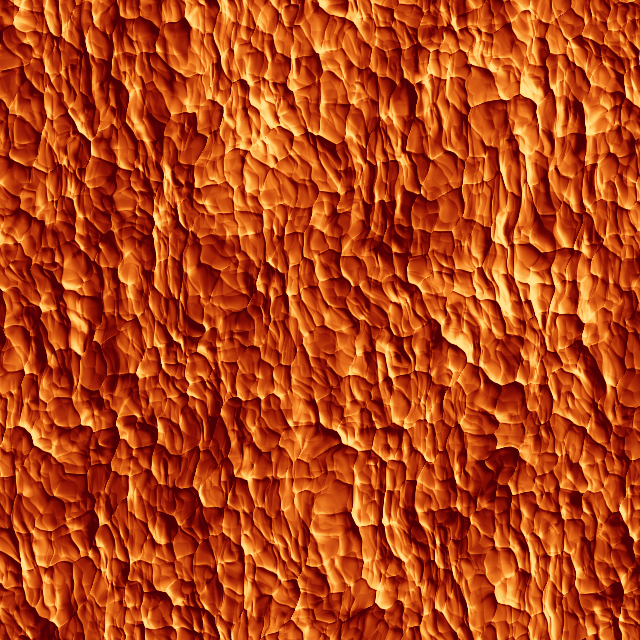
A WebGL 1 fragment shader for this texture:

```glsl
precision highp float;
// Molten, flame-like relief: small crowded lumps with glowing rims and upright cracks.

uniform vec2 u_resolution;

#define LUMP_FREQ vec2(35.0, 24.0)   // large lumps per canvas
#define BUD_FREQ vec2(66.0, 44.0)    // small lumps per canvas
#define CRACK_FREQ vec2(25.0, 7.0)   // long upright folds
#define FOLD_FREQ vec2(84.0, 38.0)   // fine folds
#define STREAK_FREQ vec2(110.0, 24.0) // wisps of glow
#define LIGHT_DIR vec2(-0.66, -0.75)
#define LIGHT_STEP 0.0024
#define GAIN 1.4                     // contrast of the relief
#define MID_TONE 2.35                // mean position in the palette
#define PATCH_DEPTH 3.2              // strength of broad light and dark areas
#define CRACK_DEPTH 1.5
#define RIM_GLOW 1.2                 // bright and dark lines where lumps meet

vec2 hash2(vec2 cell) {
  vec3 a = fract(cell.xyx * vec3(0.1031, 0.1030, 0.0973));
  a += dot(a, a.yzx + 33.33);
  return fract((a.xx + a.yz) * a.zy);
}

float noise(vec2 p) {
  vec2 cell = floor(p);
  vec2 f = fract(p);
  f = f * f * (3.0 - 2.0 * f);
  float low = mix(hash2(cell).x, hash2(cell + vec2(1.0, 0.0)).x, f.x);
  float high = mix(hash2(cell + vec2(0.0, 1.0)).x, hash2(cell + 1.0).x, f.x);
  return mix(low, high, f.y);
}

// Zero along creases, rising on both sides
float billow(vec2 p) {
  return abs(2.0 * noise(p) - 1.0);
}

vec2 noise2(vec2 p) {
  return vec2(noise(p), noise(p + vec2(37.2, 61.7))) - 0.5;
}

vec2 warp(vec2 p) {
  p += vec2(0.030, 0.034) * noise2(p * vec2(12.0, 8.0) + 5.3);
  p += vec2(0.011, 0.011) * noise2(p * vec2(40.0, 32.0) + 19.1);
  return p + 0.0045 * noise2(p * vec2(95.0, 75.0) + 83.7);
}

// Crowded domes: x is the depth below the peaks, y the gap to the next dome
vec2 domes(vec2 p) {
  vec2 cell = floor(p);
  vec2 f = fract(p);
  float nearest = 9.0;
  float second = 9.0;
  for (int y = -1; y <= 1; y++) {
    for (int x = -1; x <= 1; x++) {
      vec2 offset = vec2(float(x), float(y));
      vec2 site = hash2(cell + offset);
      vec2 r = offset + site - f;
      float d2 = dot(r, r);
      float level = fract(site.x * 7.0 + site.y * 13.0);
      float depth = d2 * (0.6 + 0.9 * d2) + 0.12 * level;
      second = min(second, max(nearest, depth));
      nearest = min(nearest, depth);
    }
  }
  return vec2(nearest, second - nearest);
}

// Weights are divided by frequency so that they set the slopes
float relief(vec2 p) {
  vec2 q = warp(p);
  float height = -1.0 * domes(q * LUMP_FREQ + 3.0).x / LUMP_FREQ.x;
  height -= 0.45 * domes(q * BUD_FREQ + 41.0).x / BUD_FREQ.x;
  height += 0.65 * billow(q * CRACK_FREQ + 11.0) / CRACK_FREQ.x;
  height += 0.45 * billow(q * FOLD_FREQ + 23.0) / FOLD_FREQ.x;
  return height;
}

// Tone runs from below 0 (dark red) to 6 (pale yellow)
vec3 palette(float tone) {
  vec3 c = mix(vec3(0.30, 0.0, 0.01), vec3(0.40, 0.01, 0.01), clamp(tone + 1.0, 0.0, 1.0));
  c = mix(c, vec3(0.56, 0.07, 0.02), clamp(tone, 0.0, 1.0));
  c = mix(c, vec3(0.71, 0.20, 0.04), clamp(tone - 1.0, 0.0, 1.0));
  c = mix(c, vec3(0.85, 0.36, 0.08), clamp(tone - 2.0, 0.0, 1.0));
  c = mix(c, vec3(0.96, 0.53, 0.16), clamp(tone - 3.0, 0.0, 1.0));
  c = mix(c, vec3(0.99, 0.75, 0.35), clamp(tone - 4.0, 0.0, 1.0));
  return mix(c, vec3(1.0, 0.88, 0.55), clamp(0.7 * (tone - 5.0), 0.0, 1.0));
}

void main() {
  vec2 p = gl_FragCoord.xy / u_resolution.y;
  vec2 q = warp(p);

  // Slope towards the light
  float slope = (relief(p) - relief(p + LIGHT_DIR * LIGHT_STEP)) / LIGHT_STEP;
  float tone = MID_TONE + GAIN * slope;

  // Lit rims glow and shaded rims darken
  float rim = 1.0 - smoothstep(0.0, 0.32, domes(q * LUMP_FREQ + 3.0).y);
  tone += RIM_GLOW * rim * clamp(1.5 * slope, -1.0, 1.0);

  // Broad patches and fine upright wisps
  float patches = 0.4 * noise(p * vec2(5.0, 3.5) + 7.0) + 0.6 * noise(q * vec2(19.0, 9.0) + 29.0);
  tone += PATCH_DEPTH * (patches - 0.5);
  tone += 1.5 * (noise(q * STREAK_FREQ + 53.0) - 0.5);

  // Thin dark lines in some of the long folds
  float crack = 1.0 - smoothstep(0.0, 0.14, billow(q * CRACK_FREQ + 11.0));
  float broken = smoothstep(0.35, 0.65, noise(p * vec2(14.0, 9.0) + 71.0));
  tone -= CRACK_DEPTH * crack * broken;

  gl_FragColor = vec4(palette(tone), 1.0);
}
```
